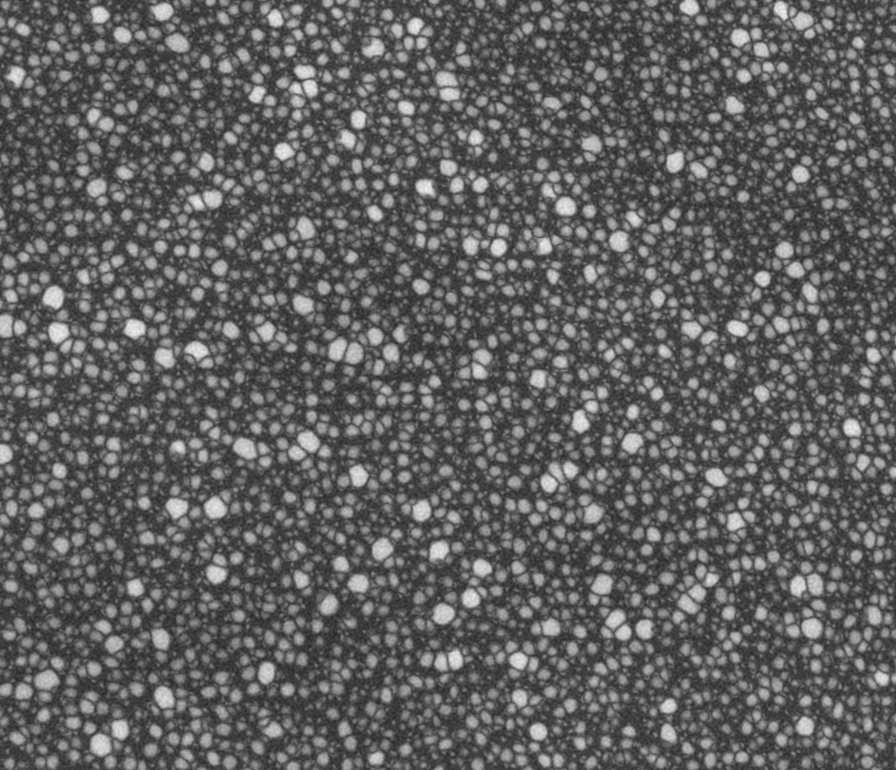
Give the GLSL for this texture, as a Shadertoy shader.

```glsl
const float GRAIN_ROWS = 44.0;      // grain cells per canvas height
const float ROW_GROWTH = 3.0;       // finer grains towards the upper right
const float JITTER = 0.78;
const float RADIUS_MIN = 0.17;      // radii and gaps in cell units
const float RADIUS_MAX = 0.42;
const float RADIUS_GIANT = 0.27;    // extra radius of the rare large grains
const float GIANT_START = 0.92;
const float STRETCH = 0.17;
const float WOBBLE = 0.14;
const float GAP = 0.07;
const float ROUNDING = 0.14;
const float EDGE = 0.15;
const float SPECK_SCALE = 1.5;      // fine specks between the grains
const float SPECK_SIZE = 0.55;
const float SPECK_GAP = 0.17;
const float FLOOR_TONE = 0.235;
const float GLOW = 0.06;
const float TONE_SMALL = 0.52;
const float TONE_LARGE = 0.80;
const float TONE_SPREAD = 0.10;
const float FILM_ROWS = 237.0;
const float FILM_AMOUNT = 0.11;
const float SHADE_ROWS = 3.2;
const float SHADE_AMOUNT = 0.07;

struct Grain {
    float dist;     // signed distance to the rim
    float border;   // distance to the border with the next grain
    float radius;
    float shade;
};

vec2 hash22(vec2 p) {
    vec3 a = fract(vec3(p.xyx) * vec3(0.1031, 0.1030, 0.0973));
    a += dot(a, a.yzx + 33.33);
    return fract((a.xx + a.yz) * a.zy);
}

float cornerSlope(vec2 cell, vec2 offset) {
    float angle = 6.28319 * hash22(cell + 71.0).x;
    return dot(vec2(cos(angle), sin(angle)), offset);
}

float gradientNoise(vec2 p) {
    vec2 i = floor(p), f = fract(p);
    vec2 u = f * f * f * (f * (f * 6.0 - 15.0) + 10.0);
    vec2 e = vec2(1.0, 0.0);
    float low = mix(cornerSlope(i, f), cornerSlope(i + e, f - e), u.x);
    float high = mix(cornerSlope(i + e.yx, f - e.yx), cornerSlope(i + e.xx, f - e.xx), u.x);
    return mix(low, high, u.y);
}

float smoothMax(float a, float b, float k) {
    float h = max(k - abs(a - b), 0.0) / k;
    return max(a, b) + 0.25 * k * h * h;
}

// Nearest grain on a staggered, jittered grid, weighted by radius
Grain nearestGrain(vec2 q, float sizeScale) {
    Grain g = Grain(9.0, 9.0, 0.0, 0.0);
    float second = 9.0;
    vec2 home = floor(q);
    for (int y = -2; y <= 2; y++) {
        for (int x = -2; x <= 2; x++) {
            vec2 id = home + vec2(x, y);
            vec2 place = hash22(id + 13.0);
            vec2 look = hash22(id + 157.0);
            vec2 form = hash22(id + 311.0);
            vec2 stagger = vec2(0.5 * mod(id.y, 2.0) - 0.25, 0.0);
            vec2 d = q - id - 0.5 - stagger - JITTER * (place - 0.5);

            float angle = 3.14159 * form.x;
            vec2 axis = vec2(cos(angle), sin(angle));
            float ratio = 1.0 + STRETCH * form.y;
            d = vec2(dot(d, axis) / ratio, dot(d, vec2(-axis.y, axis.x)) * ratio);

            float radius = mix(RADIUS_MIN, RADIUS_MAX, look.x);
            radius += RADIUS_GIANT * smoothstep(GIANT_START, 1.0, look.x);
            radius *= sizeScale;
            float dist = length(d) - radius;
            if (dist < g.dist) {
                second = g.dist;
                g.dist = dist;
                g.radius = radius;
                g.shade = look.y - 0.5;
            } else {
                second = min(second, dist);
            }
        }
    }
    g.border = 0.5 * (second - g.dist);
    return g;
}

float grainTone(Grain g) {
    float tone = mix(TONE_SMALL, TONE_LARGE, smoothstep(0.15, 0.6, g.radius));
    float dome = clamp(-g.dist / g.radius, 0.0, 1.0);
    return (tone + TONE_SPREAD * g.shade) * (0.92 + 0.12 * dome);
}

void mainImage(out vec4 fragColor, in vec2 fragCoord) {
    vec2 uv = fragCoord / iResolution.y;
    vec2 q = uv * (GRAIN_ROWS + ROW_GROWTH * (uv.x + uv.y)) + 20.0;
    q += WOBBLE * vec2(gradientNoise(q * 1.3), gradientNoise(q * 1.3 + 47.0));

    // Main grains, kept apart by narrow gaps
    Grain grain = nearestGrain(q, 1.0);
    float body = smoothMax(grain.dist, GAP - grain.border, ROUNDING);
    float cover = smoothstep(EDGE, -EDGE, body);

    // Dim specks in the free spaces
    Grain speck = nearestGrain(q * SPECK_SCALE + 90.0, SPECK_SIZE);
    float speckBody = max(speck.dist / SPECK_SCALE, SPECK_GAP - body);
    float speckCover = smoothstep(EDGE, -EDGE, speckBody);

    // Dark floor with a soft glow around the grains
    float tone = FLOOR_TONE + GLOW * exp(-7.0 * max(body, 0.0));
    tone = mix(tone, TONE_SMALL, speckCover);
    tone = mix(tone, grainTone(grain), cover);

    // Uneven lighting and film grain
    tone *= 1.0 + SHADE_AMOUNT * 2.0 * gradientNoise(uv * SHADE_ROWS + 5.0);
    vec2 film = mat2(0.8, 0.6, -0.6, 0.8) * uv * FILM_ROWS;
    tone += FILM_AMOUNT * gradientNoise(film + 300.0);

    fragColor = vec4(vec3(clamp(tone, 0.0, 1.0)), 1.0);
}
```
